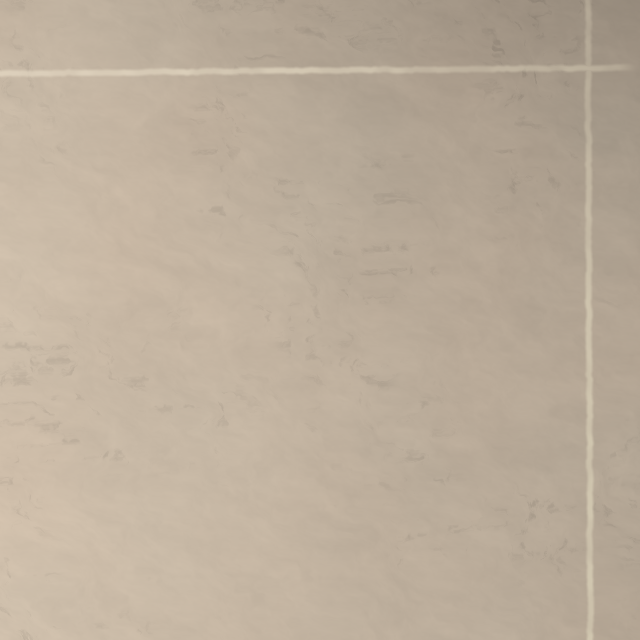
A Shadertoy shader for this texture:

```glsl
float hash(vec2 p) {
    vec3 q = fract(vec3(p.xyx) * 0.1031);
    q += dot(q, q.yzx + 33.33);
    return fract((q.x + q.y) * q.z);
}

float noise(vec2 p) {
    vec2 i = floor(p), f = fract(p);
    f = f * f * f * (f * (f * 6.0 - 15.0) + 10.0);
    return mix(mix(hash(i), hash(i + vec2(1, 0)), f.x),
               mix(hash(i + vec2(0, 1)), hash(i + vec2(1, 1)), f.x), f.y);
}

// Layered noise centred on zero
float fbm(vec2 p) {
    float sum = 0.0, amp = 0.5;
    for (int i = 0; i < 5; i++) {
        sum += amp * (noise(p) - 0.5);
        p = mat2(0.8, 0.6, -0.6, 0.8) * p * 2.03 + 17.3;
        amp *= 0.55;
    }
    return sum;
}

// Soft grout line with a slightly ragged edge
float grout(float dist, float along, float halfWidth) {
    float pixel = 1.0 / iResolution.y;
    float wobble = 0.0022 * (noise(vec2(along * 55.0, 4.0)) - 0.5)
                 + 0.0012 * (noise(vec2(along * 140.0, 9.0)) - 0.5);
    return 1.0 - smoothstep(halfWidth * 0.3, halfWidth * 1.4 + pixel, abs(dist + wobble));
}

void mainImage(out vec4 fragColor, in vec2 fragCoord) {
    vec2 uv = fragCoord / iResolution.xy;

    // Light falls off to the right and into the upper corner
    float shade = 0.813 - 0.112 * uv.x - 0.08 * pow(uv.y, 3.0) * (0.5 + uv.x);
    shade -= 0.02 * smoothstep(0.12, 0.0, uv.x) * smoothstep(0.8, 1.0, uv.y);

    // Cloudy stone with short streaks slanting down to the right
    vec2 slant = mat2(0.88, 0.47, -0.47, 0.88) * uv;
    float warp = fbm(uv * 9.0);
    float clouds = fbm(uv * 5.0 + 3.0);
    float streaks = fbm(slant * vec2(16.0, 34.0) + warp * 2.5);
    float grain = fbm(slant * vec2(60.0, 105.0) + warp * 4.0);
    shade += 0.035 * clouds + 0.035 * streaks + 0.022 * grain;

    // Sparse dark flecks gathered in patches
    float patches = smoothstep(-0.05, 0.25, fbm(uv * 6.0 + 40.0));
    float flecks = smoothstep(0.1, 0.38, fbm(slant * vec2(38.0, 62.0) + warp * 6.0 + 70.0));
    shade -= 0.055 * flecks * patches;

    vec3 stone = shade * vec3(1.0, 0.922, 0.826);
    stone += vec3(0.012, -0.002, -0.006) * fbm(uv * 4.0 + 90.0);

    // One joint across and one down, both slightly tilted
    float across = grout(uv.y - 0.885 - 0.0095 * uv.x, uv.x, 0.0045);
    across *= mix(0.8, 0.5, smoothstep(0.3, 0.9, uv.x)) * (1.0 - smoothstep(0.96, 1.0, uv.x));
    float down = grout(uv.x - 0.9225 + 0.004 * uv.y, uv.y + 5.0, 0.0045);
    down *= mix(0.9, 0.4, smoothstep(0.35, 1.0, uv.y));
    float joint = max(across * (0.8 + 0.4 * noise(uv * 45.0)),
                      down * (0.8 + 0.4 * noise(uv * 45.0 + 20.0)));

    vec3 groutColor = mix(vec3(0.88, 0.83, 0.75), vec3(0.81, 0.77, 0.68), uv.x);
    fragColor = vec4(mix(stone, groutColor, clamp(joint, 0.0, 1.0)), 1.0);
}
```
